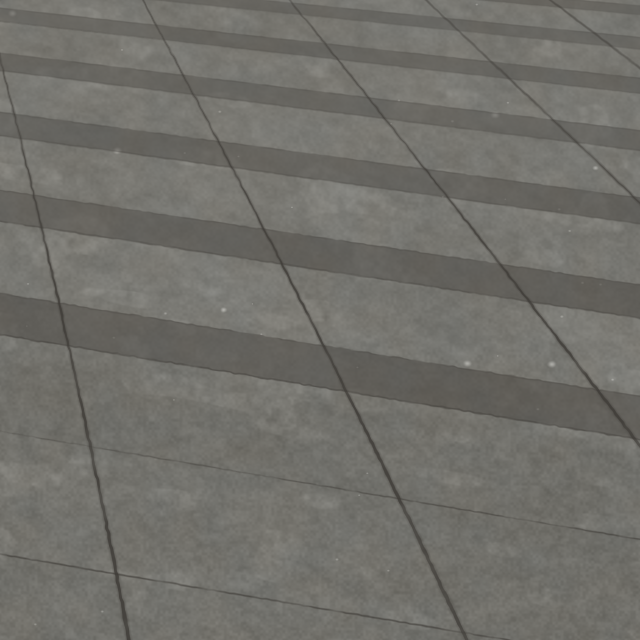
Give the GLSL for this texture, as a WebGL 1 fragment shader.

```glsl
precision highp float;
uniform vec2 u_resolution;

float hash(vec2 p) {
  vec3 q = fract(vec3(p.xyx) * 0.1031);
  q += dot(q, q.yzx + 33.33);
  return fract((q.x + q.y) * q.z);
}

float noise(vec2 p) {
  vec2 i = floor(p), f = fract(p);
  f = f * f * (3.0 - 2.0 * f);
  return mix(mix(hash(i), hash(i + vec2(1.0, 0.0)), f.x),
             mix(hash(i + vec2(0.0, 1.0)), hash(i + 1.0), f.x), f.y);
}

float fbm(vec2 p) {
  float sum = 0.0, amp = 0.5;
  for (int i = 0; i < 4; i++) {
    sum += amp * noise(p);
    p = p * 2.03 + 17.3;
    amp *= 0.5;
  }
  return sum;
}

float soft;  // edge softness, never below one pixel

float edge(float d) { return smoothstep(-soft, soft, d); }

float line(float d, float halfWidth) {
  return 1.0 - smoothstep(halfWidth - soft, halfWidth + soft, abs(d));
}

// Sparse pale chips, one candidate per grid cell
float chips(vec2 p, float cells, float chance) {
  vec2 id = floor(p * cells);
  vec2 centre = 0.3 + 0.4 * vec2(hash(id + 3.1), hash(id + 8.7));
  float radius = mix(0.1, 0.18, hash(id + 5.5));
  float d = length((fract(p * cells) - centre) * vec2(0.8, 1.0));
  return step(hash(id), chance) * (1.0 - smoothstep(0.0, radius, d));
}

void main() {
  vec2 p = gl_FragCoord.xy / u_resolution;
  p.y = 1.0 - p.y;  // depth: 0 far, 1 near
  soft = max(0.0016, 0.8 / min(u_resolution.x, u_resolution.y));
  float ragged = (noise(p * 120.0) - 0.5) * 0.0022;

  // Steps shrink geometrically with distance
  float riser = 0.0, crease = 0.0, lip = 0.0, row = 0.0;
  for (int i = 0; i < 8; i++) {
    float k = float(i);
    float nearL = pow(0.757, k), nearR = pow(0.777, k);
    float top = mix(0.664 * nearL - 0.206, 0.783 * nearR - 0.164, p.x);
    float height = mix(0.065 * nearL, 0.068 * nearR, p.x);
    float d = p.y - top + ragged * nearL;
    riser = max(riser, edge(d) * edge(height - d));
    crease = max(crease, line(d - height, 0.0013) * nearL);
    lip = max(lip, line(d - 0.001, 0.0011) * sqrt(nearL));
    row += step(height, d);
  }

  // Joints fan out towards the viewer
  float joint = 0.0, column = 0.0;
  for (int i = 0; i < 6; i++) {
    float k = float(i);
    float x = -0.0234 + 0.255 * k - 0.0085 * k * k
            + p.y * (0.225 + 0.287 * k - 0.006 * k * k)
            + 0.036 * p.y * (1.0 - p.y);
    float slope = 0.225 + 0.28 * k;
    float d = (p.x - x + ragged) / sqrt(1.0 + slope * slope);
    float strength = mix(0.6, 0.85, smoothstep(0.0, 0.5, p.y)) * mix(1.0, 0.75, smoothstep(2.0, 4.0, k));
    float core = line(d, mix(0.0010, 0.0031, p.y));
    float flank = 1.0 - smoothstep(0.0, mix(0.003, 0.0075, p.y), abs(d));
    joint = max(joint, max(core * strength, flank * 0.5));
    column += step(0.0, d);
  }

  // Faint cross joints on the near pavement
  float depth = p.y - 0.169 * p.x + ragged * 0.6;
  float broken = smoothstep(0.15, 0.6, noise(p * 40.0 + 5.0));
  float cross = line(depth - 0.674, 0.0011) * mix(0.35, 0.65, p.x)
              + line(depth - 0.866, 0.0013) * 0.65;
  row += step(0.674, depth) + step(0.866, depth);

  // Stone tones, differing a little from slab to slab
  float ground = smoothstep(0.5, 0.56, depth);
  vec3 stone = mix(vec3(0.470, 0.466, 0.444), vec3(0.447, 0.443, 0.421), ground);
  vec3 shade = mix(vec3(0.402, 0.396, 0.376), vec3(0.381, 0.373, 0.353), smoothstep(0.1, 0.5, p.y));
  vec3 color = mix(stone, shade, riser);
  color += (hash(vec2(column, row) + 2.7) - 0.5) * 0.016;

  // Mottling and grain, calmer on the risers
  float wear = mix(1.0, 0.45, riser);
  vec2 slab = vec2(p.x, p.y - 0.16 * p.x);
  color += (fbm(slab * vec2(9.0, 16.0)) - 0.47) * 0.05 * wear;
  color += (fbm(slab * vec2(55.0, 75.0)) - 0.47) * 0.075 * wear;
  color += (noise(p * 230.0) - 0.5) * mix(0.018, 0.045, p.y) * wear;
  color += vec3(0.008, 0.0, -0.008) * (noise(p * 24.0) - 0.5);

  // Chips and pale scuffs
  float pale = chips(p, 24.0, 0.010) * 0.2 + chips(p + 4.3, 60.0, 0.010) * 0.13;
  pale += 0.05 * smoothstep(0.68, 0.8, noise(slab * vec2(14.0, 30.0) + 9.0)) * noise(p * 90.0);
  color += pale * wear;

  // Dark seams
  vec3 seam = vec3(0.242, 0.230, 0.213);
  color = mix(color, seam, crease * 0.55 * mix(0.6, 1.0, broken));
  color = mix(color, seam, lip * 0.25 * broken);
  color = mix(color, seam, cross * mix(0.45, 1.0, broken));
  color = mix(color, seam, joint * mix(0.78, 1.0, broken));

  gl_FragColor = vec4(clamp(color, 0.0, 1.0), 1.0);
}
```
